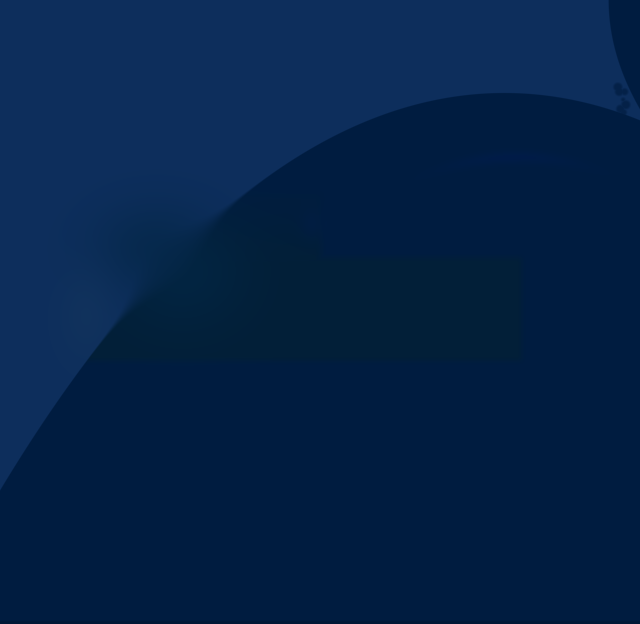
A Shadertoy shader for this background:

```glsl
// A navy hill under a blue sky, with a second dark slope at the upper right.
// Parabolic edges split the areas; soft boxes and Gaussian glows tint them,
// and a hazy spot on the left flank dissolves the hill's outline.

const vec3 SKY = vec3(0.051, 0.180, 0.362);
const vec3 HILL = vec3(0.000, 0.110, 0.250);
const vec3 SHADE = vec3(0.008, 0.122, 0.212);
const vec3 TEAL = vec3(0.010, 0.150, 0.270);
const vec3 MIST = vec3(0.072, 0.205, 0.362);
const vec3 INDIGO = vec3(0.000, 0.105, 0.310);

const vec2 HILL_PEAK = vec2(0.788, 0.851);
const vec2 HILL_BEND = vec2(0.97, 0.09);   // quadratic and quartic fall
const float SLOPE_START = 0.951;
const float SLOPE_BEND = 1.6;
const vec2 HAZE_CENTER = vec2(0.258, 0.590);
const vec2 HAZE_SIZE = vec2(0.085, 0.085);
const float HAZE_BLUR = 0.045;
const vec2 TUFT_CENTER = vec2(0.976, 0.842);
const int TUFT_COUNT = 9;

float hash(float n) {
    return fract(sin(n * 127.1) * 43758.5453);
}

float glow(vec2 p, vec2 center, vec2 size) {
    vec2 d = (p - center) / size;
    return exp(-dot(d, d));
}

// Box from corner lo to corner hi with a feathered border
float softBox(vec2 p, vec2 lo, vec2 hi, float feather) {
    vec2 m = smoothstep(lo - feather, lo + feather, p)
           * (1.0 - smoothstep(hi - feather, hi + feather, p));
    return m.x * m.y;
}

// Approximate distance to the hill's outline, positive in the sky
float hillDistance(vec2 p) {
    float d = p.x - HILL_PEAK.x;
    float d2 = d * d;
    float height = HILL_PEAK.y - d2 * (HILL_BEND.x + HILL_BEND.y * d2);
    float slope = -2.0 * d * (HILL_BEND.x + 2.0 * HILL_BEND.y * d2);
    return (p.y - height) / sqrt(1.0 + slope * slope);
}

// Approximate distance to the corner slope, positive in the sky
float slopeDistance(vec2 p) {
    float fall = 1.0 - p.y;
    float gradient = 2.0 * SLOPE_BEND * fall;
    return (SLOPE_START + SLOPE_BEND * fall * fall - p.x)
         / sqrt(1.0 + gradient * gradient);
}

// Small scattered blots where the two slopes meet
float tuft(vec2 p, float aa) {
    float mask = 0.0;
    for (int i = 0; i < TUFT_COUNT; i++) {
        float n = float(i) + 1.0;
        vec2 offset = vec2(hash(n), hash(n + 31.7)) - 0.5;
        float radius = mix(0.003, 0.007, hash(n + 73.3));
        float d = length(p - TUFT_CENTER - offset * vec2(0.026, 0.045)) - radius;
        mask = max(mask, 1.0 - smoothstep(-aa, aa, d));
    }
    return mask;
}

vec3 skyColor(vec2 p) {
    vec3 color = SKY;
    color = mix(color, TEAL, 0.65 * glow(p, vec2(0.245, 0.60), vec2(0.10, 0.075)));
    color = mix(color, MIST, 0.6 * glow(p, vec2(0.135, 0.495), vec2(0.045, 0.075)));
    return color;
}

vec3 hillColor(vec2 p) {
    // Stepped greenish shade across the middle
    float lower = softBox(p, vec2(0.05, 0.422), vec2(0.815, 0.587), 0.008);
    float upper = softBox(p, vec2(0.05, 0.575), vec2(0.502, 0.690), 0.010);
    float fade = 1.0 - 0.7 * smoothstep(0.58, 0.69, p.y);
    vec3 color = mix(HILL, SHADE, max(lower * 0.85, upper * fade * 0.8));
    color = mix(color, TEAL, 0.75 * glow(p, vec2(0.285, 0.565), vec2(0.10, 0.09)));

    // Faint indigo arc and spot
    float arcY = 0.748 - 1.3 * pow(p.x - 0.81, 2.0);
    float arc = glow(p, vec2(0.80, arcY), vec2(0.10, 0.010));
    color = mix(color, INDIGO, 0.5 * arc);
    return mix(color, INDIGO, 0.3 * glow(p, vec2(0.487, 0.640), vec2(0.018, 0.025)));
}

void mainImage(out vec4 fragColor, in vec2 fragCoord) {
    vec2 p = fragCoord / iResolution.xy;
    float aa = 0.8 / min(iResolution.x, iResolution.y);

    // Hill outline, blurred inside the haze
    float blur = aa + HAZE_BLUR * glow(p, HAZE_CENTER, HAZE_SIZE);
    float sky = smoothstep(-blur, blur, hillDistance(p));

    // Corner slope and its tuft
    float corner = smoothstep(-aa, aa, slopeDistance(p));
    vec3 backdrop = mix(HILL, skyColor(p), corner);
    backdrop = mix(backdrop, HILL, 0.7 * tuft(p, 2.0 * aa));

    vec3 color = mix(hillColor(p), backdrop, sky);
    color *= 1.0 - 0.15 * (1.0 - smoothstep(0.003, 0.007, p.y));
    fragColor = vec4(color, 1.0);
}
```
